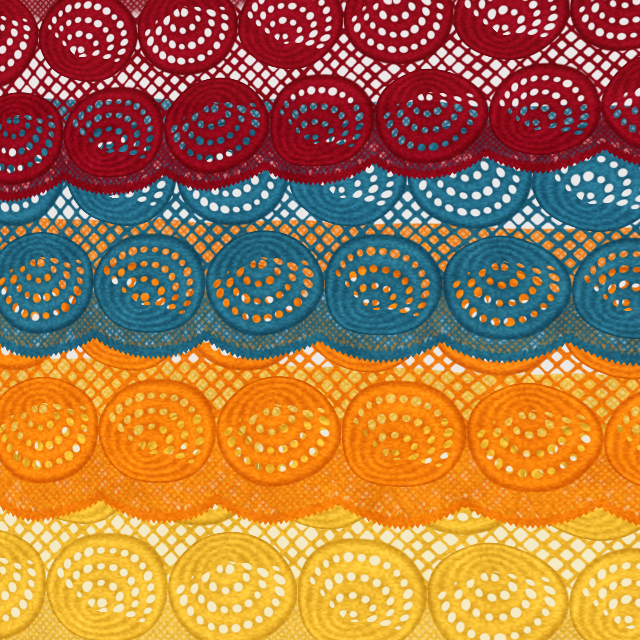
Write a Shadertoy shader that draws this texture.

```glsl
const float TAU = 6.2831853;
const float RADIUS = 0.5;   // medallion radius, in repeats
const float ROWS = 4.5;     // rows of eyelets per medallion

const vec3 RED = vec3(0.58, 0.025, 0.09);
const vec3 TEAL = vec3(0.13, 0.43, 0.54);
const vec3 ORANGE = vec3(0.99, 0.52, 0.05);
const vec3 YELLOW = vec3(0.98, 0.76, 0.20);

float hash(vec2 p) {
    vec3 a = fract(p.xyx * vec3(0.1031, 0.1030, 0.0973));
    a += dot(a, a.yzx + 33.33);
    return fract((a.x + a.y) * a.z);
}

float noise(vec2 p) {
    vec2 i = floor(p), f = fract(p);
    f = f * f * (3.0 - 2.0 * f);
    return mix(mix(hash(i), hash(i + vec2(1, 0)), f.x),
               mix(hash(i + vec2(0, 1)), hash(i + vec2(1, 1)), f.x), f.y);
}

// 0 inside a shape, 1 outside
float outside(float d, float soft) {
    return smoothstep(-soft, soft, d);
}

// Diagonal thread grid with rounded openings
float net(vec2 q, float scale, float opening, float soft) {
    vec2 g = mat2(0.707, 0.707, -0.707, 0.707) * q * scale;
    vec2 h = abs(fract(g) - 0.5);
    float size = opening * (0.8 + 0.4 * hash(floor(g)));
    float d = length(max(h - size * 0.5, 0.0)) - size * 0.5;
    return outside(d / scale, soft);
}

// Nested off-centre circles pierced by eyelets: x = ring parameter, y = thread
vec2 medallion(vec2 q, float parity, float seed, float soft) {
    vec2 focus = mix(vec2(-0.12, -0.22), vec2(-0.06, 0.25), parity);
    vec2 d = q - focus;
    float k = RADIUS * RADIUS - dot(focus, focus);
    float b = dot(d, focus);
    float t = (b + sqrt(b * b + dot(d, d) * k)) / k;

    float row = floor(t * ROWS);
    float ringT = (row + 0.5) / ROWS;
    vec2 v = d + focus * t + 1e-5;
    vec2 dir = normalize(v);
    float arc = TAU * RADIUS * ringT;
    float count = floor(arc / 0.105) + 1.0;
    float cell = atan(v.y, v.x) / TAU * count;
    vec2 local = vec2((fract(cell) - 0.5) * arc / count,
                      (t - ringT) * (RADIUS - dot(focus, dir)));

    // Eyelets close up on the side nearest the focus
    float facing = smoothstep(-0.55, 0.0, -dot(dir, normalize(focus)));
    float size = 0.037 * (0.75 + 0.4 * hash(vec2(floor(cell) + seed * 7.0, row + seed)));
    size = mix(-0.03, size, facing * step(row, 3.5));
    return vec2(t, outside(length(local) - size, soft));
}

// One scalloped strip: colour and coverage
vec4 lace(vec2 p, vec2 origin, float spacing, float slope, float drop, float top, vec3 tint) {
    float soft = max(1.0 / iResolution.y, 0.0014) / spacing;
    float x = p.x - 0.5;
    vec2 q = vec2(x - 0.12 * x * x - origin.x, p.y - origin.y - slope * x) / spacing;
    q += 0.05 * (vec2(noise(q * 2.5), noise(q * 2.5 + 40.0)) - 0.5);

    // Scalloped lower edge with small picots
    float u = fract(q.x + 0.5) - 0.5;
    float rim = q.y + drop - 0.68 * u * u + 0.012 * cos(TAU * q.x * 22.0);
    float band = outside(rim, soft) * (1.0 - outside(q.y - top, soft));

    // Open net between the rows, dense mesh along both borders
    float open = smoothstep(-0.15, 0.0, q.y) * (1.0 - smoothstep(1.05, 1.2, q.y));
    float thread = mix(0.55 + 0.4 * net(q, 24.0, 0.3, soft), net(q, 9.5, 0.36, soft), open);
    thread = max(thread, 1.0 - outside(rim - 0.1, 0.03));
    vec2 eyelet = vec2((fract(q.x * 15.0) - 0.5) / 15.0, rim - 0.1);
    thread *= mix(0.65, 1.0, outside(length(eyelet) - 0.016, soft));
    float shade = 0.9;

    // Upper row first, lower row overlapping it
    for (float row = 1.0; row >= 0.0; row--) {
        vec2 m = q - vec2(-0.28, 0.93) * row;
        float id = floor(m.x + 0.5);
        m = vec2(m.x - id, m.y * 1.13);
        vec2 shell = medallion(m, mod(id, 2.0), id + row * 17.0 + 50.0, soft);
        float inside = 1.0 - outside((shell.x - 1.0) * RADIUS, soft);
        float relief = 0.93 + 0.09 * cos(TAU * shell.x * ROWS);
        relief -= 0.16 * smoothstep(0.9, 0.98, shell.x);
        thread = mix(thread, shell.y, inside);
        shade = mix(shade, relief, inside);
    }

    // Yarn grain and uneven wear
    shade += 0.22 * (noise(q * vec2(45.0, 65.0)) - 0.5) + 0.12 * (noise(q * 4.0) - 0.5);
    vec3 yarn = pow(tint, vec3(2.0 - shade)) * mix(1.0, shade, 0.5);
    return vec4(yarn, thread * band * 0.97);
}

vec3 layer(vec3 below, vec4 cloth) {
    return mix(below, cloth.rgb, cloth.a);
}

void mainImage(out vec4 fragColor, in vec2 fragCoord) {
    vec2 p = fragCoord / iResolution.xy;
    vec3 color = mix(vec3(0.96, 0.92, 0.77), vec3(0.92, 0.91, 0.91), smoothstep(0.1, 0.5, p.y));

    // Strips from the lowest layer to the topmost
    color = layer(color, lace(p, vec2(0.062, 0.072), 0.203, -0.03, 0.75, 1.75, YELLOW));
    color = layer(color, lace(p, vec2(0.126, 0.323), 0.193, -0.015, 0.74, 1.7, ORANGE));
    color = layer(color, lace(p, vec2(0.095, 0.555), 0.184, -0.01, 0.64, 1.55, TEAL));
    color = layer(color, lace(p, vec2(0.001, 0.811), 0.167, 0.055, 0.59, 1.5, RED));
    fragColor = vec4(color, 1.0);
}
```
